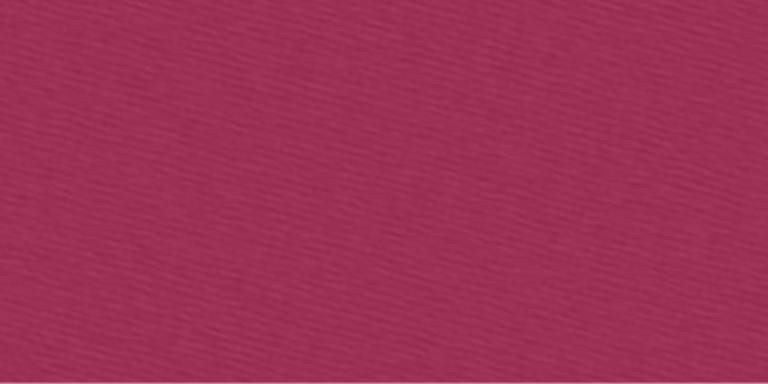
Reproduce this texture procedurally as a WebGL 2 fragment shader.

```glsl
#version 300 es
precision highp float;
// Crimson twill cloth: fine, soft ribs slanting gently down to the right,
// broken by short threads and small yarn grains, above a thin, faint hem
// along the bottom edge. Ribs are a wavering sine, the rest value noise.

uniform vec2 u_resolution;
out vec4 fragColor;

float hash(vec2 cell) {
    return fract(sin(dot(cell, vec2(127.1, 311.7))) * 43758.5453);
}

// Smooth value noise in -1..1
float noise(vec2 p) {
    vec2 cell = floor(p);
    vec2 f = fract(p);
    f = f * f * (3.0 - 2.0 * f);
    float low = mix(hash(cell), hash(cell + vec2(1.0, 0.0)), f.x);
    float high = mix(hash(cell + vec2(0.0, 1.0)), hash(cell + 1.0), f.x);
    return mix(low, high, f.y) * 2.0 - 1.0;
}

void main() {
    // Height of the canvas is one unit
    vec2 p = gl_FragCoord.xy / u_resolution.y;

    // Thread axes: x runs along the ribs, y across them
    float slant = 0.26;
    vec2 along = vec2(cos(slant), -sin(slant));
    vec2 thread = vec2(dot(p, along), dot(p, vec2(-along.y, along.x)));

    // Nearly regular ribs of uneven strength
    float waver = noise(thread * vec2(12.0, 16.0) + 31.0);
    float strength = 0.75 + 0.5 * noise(thread * vec2(26.0, 44.0) + 57.0);
    float rib = sin(6.2832 * thread.y * 45.0 + 1.2 * waver) * strength;

    // Short streaks and small grains of yarn
    float streak = noise(thread * vec2(30.0, 100.0) + 11.0);
    float grain = noise(thread * vec2(80.0, 125.0) + 83.0);

    float light = 0.014 * rib + 0.012 * streak + 0.012 * grain;
    vec3 color = vec3(0.613, 0.19, 0.33) + light * vec3(1.0, 0.95, 0.9);

    // Faint hem, with an edge one pixel soft
    float hem = clamp((0.0039 - p.y) * u_resolution.y + 0.5, 0.0, 1.0);
    color = mix(color, vec3(0.93, 0.86, 0.89), 0.47 * hem);

    fragColor = vec4(color, 1.0);
}
```
